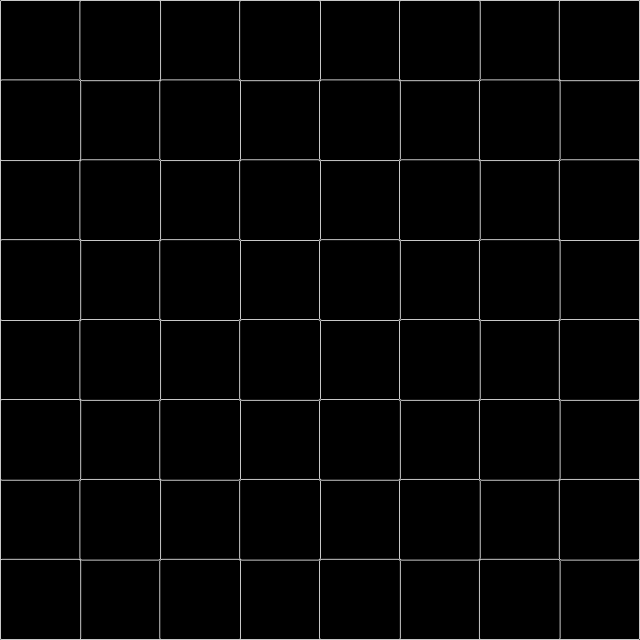
Give the GLSL for this pattern, as a WebGL 2 fragment shader.

```glsl
#version 300 es
precision highp float;
// Hairline outlines of a checkerboard, 8 by 8 cells, pale on black.
// Every other cell is ringed by a rounded box half a line outside its bounds,
// so the grid lines step sideways at each crossing; a frame closes the edge.

uniform vec2 u_resolution;
out vec4 fragColor;

const float LINE = 1.0 / 768.0;           // line width, in canvas units
const float CELLS = 8.0;
const float PITCH = (1.0 - LINE) / CELLS; // outermost lines stay on the canvas

float roundedBox(vec2 p, float halfSize, float radius) {
    vec2 q = abs(p) - halfSize + radius;
    return length(max(q, 0.0)) + min(max(q.x, q.y), 0.0) - radius;
}

// Share of a pixel covered by a line whose centre lies at distance d
float lineCoverage(float d, float pixel) {
    float lo = max(d - 0.5 * pixel, -0.5 * LINE);
    float hi = min(d + 0.5 * pixel, 0.5 * LINE);
    return max(hi - lo, 0.0) / pixel;
}

void main() {
    vec2 uv = gl_FragCoord.xy / u_resolution;
    float pixel = 1.0 / min(u_resolution.x, u_resolution.y);

    // Frame around the whole board
    float ink = lineCoverage(roundedBox(uv - 0.5, 0.5 - 0.5 * LINE, 2.0 * LINE), pixel);

    // Rings of the outlined cells among the four nearest
    vec2 grid = (uv - 0.5 * LINE) / PITCH;
    vec2 corner = floor(grid - 0.5);
    for (int k = 0; k < 4; k++) {
        vec2 cell = corner + vec2(k & 1, k >> 1);
        bool onBoard = all(greaterThanEqual(cell, vec2(0.0))) && all(lessThan(cell, vec2(CELLS)));
        bool outlined = mod(cell.x + cell.y, 2.0) < 0.5;
        if (onBoard && outlined) {
            vec2 local = (grid - cell - 0.5) * PITCH;
            float ring = roundedBox(local, 0.5 * (PITCH + LINE), 3.0 * LINE);
            ink = max(ink, lineCoverage(ring, pixel));
        }
    }

    fragColor = vec4(vec3(0.94) * ink, 1.0);
}
```
